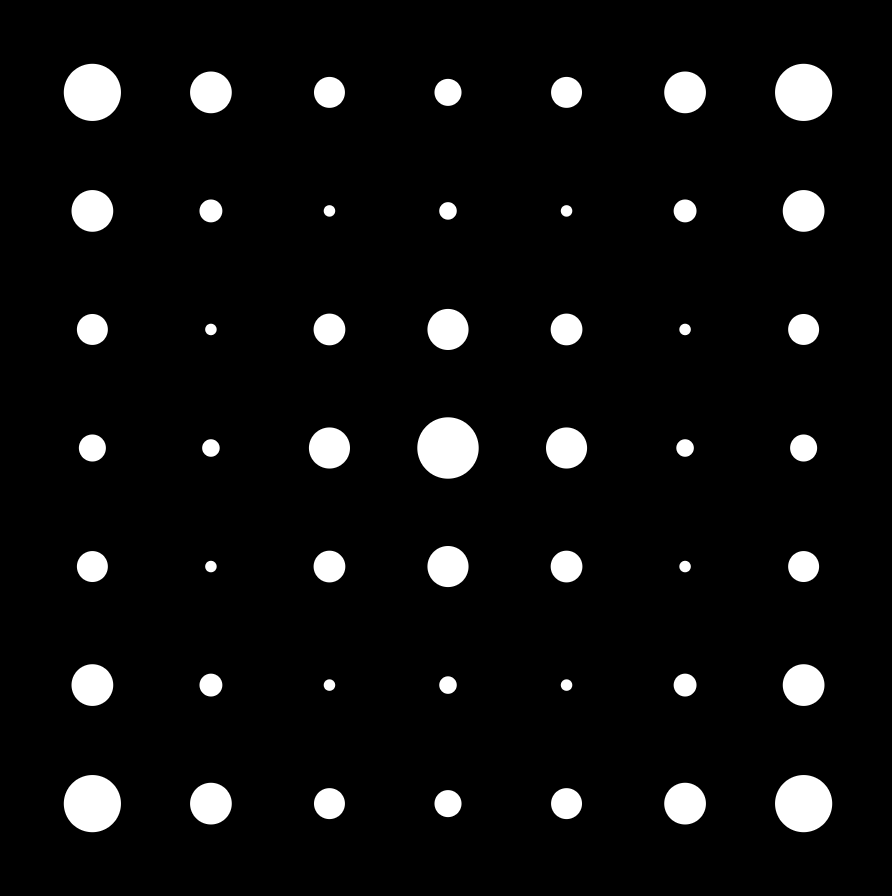
A WebGL 2 fragment shader for this pattern:

```glsl
#version 300 es
precision highp float;

uniform vec2 u_resolution;
out vec4 fragColor;

const float SPACING = 0.1323;
const float HALF_COUNT = 3.0;
const float TURN_RING = 2.5;

// Dots shrink away from the centre, then grow again past the turning ring.
float dotRadius(float ring) {
    float inner = 0.03425 - ring * (0.01042 + 0.00091 * ring);
    float outer = 0.01354 * ring - 0.02555;
    return ring < TURN_RING ? inner : outer;
}

// Index of the nearest grid dot, limited to the square array.
vec2 nearestCell(vec2 p, float spacing, float limit) {
    return clamp(round(p / spacing), -limit, limit);
}

float discMask(vec2 p, float radius, float pixel) {
    return clamp(0.5 + (radius - length(p)) / pixel, 0.0, 1.0);
}

void main() {
    // Canvas-height units, centred on the array.
    float pixel = 1.0 / u_resolution.y;
    vec2 p = gl_FragCoord.xy * pixel - vec2(0.5);

    vec2 cell = nearestCell(p, SPACING, HALF_COUNT);
    float radius = dotRadius(length(cell));
    float mask = discMask(p - cell * SPACING, radius, pixel);

    fragColor = vec4(vec3(mask), 1.0);
}
```
